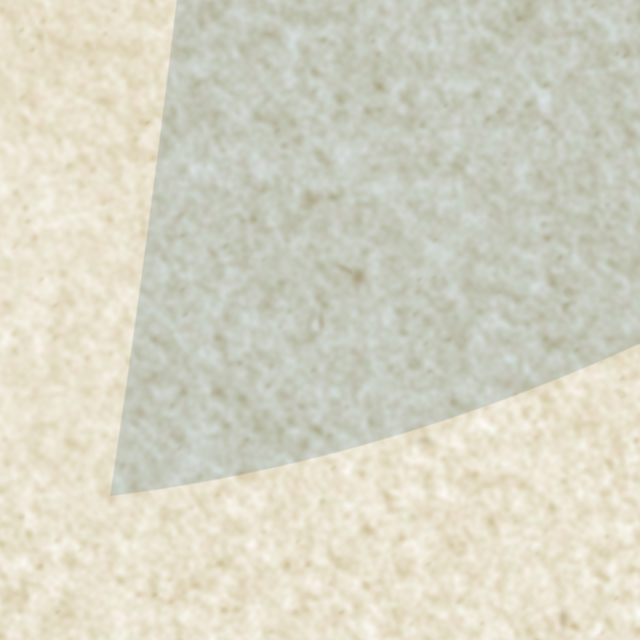
Write a Shadertoy shader that draws this texture.

```glsl
// Speckled cream stone with a curved, blue-grey wedge rising to the upper right.

const vec3 CREAM = vec3(0.908, 0.879, 0.797);
const vec3 CREAM_SWING = vec3(0.029, 0.038, 0.060);
const vec3 GREY = vec3(0.770, 0.781, 0.727);
const vec3 GREY_SWING = vec3(0.027, 0.035, 0.053);
const vec3 TINT_SWING = vec3(0.022, -0.004, 0.014); // pink against green
const vec3 STAIN = vec3(0.61, 0.55, 0.39);

const vec2 APEX = vec2(0.172, 0.225);        // lower left tip of the wedge
const vec2 LEFT_CURVE = vec2(0.150, -0.020); // linear and quadratic terms
const vec2 BASE_CURVE = vec2(0.122, 0.200);
const float EDGE_SOFTNESS = 0.0020;

// Each grain layer: cells across the canvas, then strength.
const vec2 FINE_GRAIN = vec2(78.0, 1.55);
const vec2 MID_GRAIN = vec2(44.0, 2.15);
const vec2 COARSE_GRAIN = vec2(24.0, 1.30);
const vec2 CLOUDS = vec2(9.0, 1.05);
const float TINT_SCALE = 38.0;
const float WARP = 0.010;
const float SPECK_CELLS = 36.0;
const float SPECK_CHANCE = 0.26;
const float SPECK_DEPTH = 1.7;

// Larger marks: centre, then half width and half height.
const int MARK_COUNT = 6;
const vec4 MARKS[MARK_COUNT] = vec4[](
    vec4(0.797, 0.401, 0.018, 0.017),
    vec4(0.502, 0.499, 0.006, 0.023),
    vec4(0.490, 0.689, 0.022, 0.012),
    vec4(0.662, 0.311, 0.015, 0.009),
    vec4(0.219, 0.355, 0.012, 0.010),
    vec4(0.880, 0.035, 0.009, 0.022));

// Integer hash giving two values from 0 to 1.
vec2 hash2(vec2 cell, uint seed) {
    uvec2 v = uvec2(ivec2(cell)) + uvec2(seed, seed * 17u);
    v = v * 1664525u + 1013904223u;
    v.x += v.y * 1664525u;
    v.y += v.x * 1664525u;
    v ^= v >> 16u;
    v.x += v.y * 1664525u;
    v.y += v.x * 1664525u;
    v ^= v >> 16u;
    return vec2(v >> 8u) / 16777216.0;
}

float cornerSlope(vec2 cell, vec2 corner, vec2 local, uint seed) {
    return dot(hash2(cell + corner, seed) * 2.0 - 1.0, local - corner);
}

float gradientNoise(vec2 p, uint seed) {
    vec2 cell = floor(p);
    vec2 f = p - cell;
    vec2 blend = f * f * f * (f * (f * 6.0 - 15.0) + 10.0);
    float low = mix(cornerSlope(cell, vec2(0, 0), f, seed),
                    cornerSlope(cell, vec2(1, 0), f, seed), blend.x);
    float high = mix(cornerSlope(cell, vec2(0, 1), f, seed),
                     cornerSlope(cell, vec2(1, 1), f, seed), blend.x);
    return mix(low, high, blend.y);
}

// Layered grain, turned and warped to hide the lattice.
float layeredGrain(vec2 uv) {
    vec2 turned = mat2(0.8, 0.6, -0.6, 0.8) * uv + 2.0;
    vec2 warp = vec2(gradientNoise(uv * 30.0, 5u), gradientNoise(uv * 30.0, 7u));
    vec2 bent = uv + WARP * warp;
    vec2 streaked = vec2(bent.x + 0.3 * bent.y, 0.85 * bent.y);
    return FINE_GRAIN.y * gradientNoise(turned * FINE_GRAIN.x, 11u)
         + MID_GRAIN.y * gradientNoise(streaked * MID_GRAIN.x, 3u)
         + COARSE_GRAIN.y * gradientNoise(turned * COARSE_GRAIN.x, 19u)
         + CLOUDS.y * gradientNoise(turned * CLOUDS.x, 23u);
}

// Sparse, soft dark grains, one candidate per cell.
float specks(vec2 uv) {
    vec2 p = uv * SPECK_CELLS;
    vec2 home = floor(p);
    float total = 0.0;
    for (int y = -1; y <= 1; y++) {
        for (int x = -1; x <= 1; x++) {
            vec2 cell = home + vec2(x, y);
            vec2 traits = hash2(cell, 71u);
            vec2 offset = p - cell - hash2(cell, 37u);
            offset.x += (traits.y - 0.5) * offset.y;
            float radius = mix(0.14, 0.34, traits.y);
            float present = step(traits.x, SPECK_CHANCE);
            total += present * exp(-dot(offset, offset) / (radius * radius));
        }
    }
    return min(total, 1.0);
}

float ellipseGlow(vec2 offset, vec2 size) {
    vec2 q = offset / size;
    return exp(-dot(q, q) * 1.6);
}

// Positive inside the wedge, measured from its nearer edge.
float wedgeDistance(vec2 uv) {
    vec2 d = uv - APEX;
    float left = d.x - d.y * (LEFT_CURVE.x + LEFT_CURVE.y * d.y);
    float base = d.y - d.x * (BASE_CURVE.x + BASE_CURVE.y * d.x);
    float baseSlope = BASE_CURVE.x + 2.0 * BASE_CURVE.y * d.x;
    return min(left, base * inversesqrt(1.0 + baseSlope * baseSlope));
}

void mainImage(out vec4 fragColor, in vec2 fragCoord) {
    vec2 uv = fragCoord / iResolution.xy;
    float softness = max(EDGE_SOFTNESS, 0.7 / iResolution.y);
    float wedge = smoothstep(-softness, softness, wedgeDistance(uv));

    // The left side is calmer, with a tan top and a pale patch below it.
    float calmLeft = (1.0 - smoothstep(0.10, 0.28, uv.x)) * smoothstep(0.1, 0.3, uv.y);
    float grain = layeredGrain(uv) * (1.18 - 0.28 * calmLeft);
    grain += 0.27 - SPECK_DEPTH * specks(uv);
    grain += 0.4 * ellipseGlow(uv - vec2(0.05, 0.68), vec2(0.12, 0.08));
    grain -= 0.5 * ellipseGlow(uv - vec2(0.12, 0.90), vec2(0.20, 0.14));
    vec3 color = mix(CREAM + CREAM_SWING * grain, GREY + GREY_SWING * grain, wedge);
    color += TINT_SWING * gradientNoise(uv * TINT_SCALE + 5.3, 41u);

    // Faint smudges and one tapering brown chip.
    float stain = 0.0;
    for (int i = 0; i < MARK_COUNT; i++) {
        stain = max(stain, 0.5 * ellipseGlow(uv - MARKS[i].xy, MARKS[i].zw));
    }
    vec2 chip = uv - vec2(0.560, 0.568);
    stain = max(stain, 0.85 * ellipseGlow(chip, vec2(0.014, 0.019)));
    chip += vec2(0.018, -0.010);
    chip.y += 0.5 * chip.x;
    stain = max(stain, 0.65 * ellipseGlow(chip, vec2(0.026, 0.008)));
    color = mix(color, STAIN, stain * 0.75);

    fragColor = vec4(clamp(color, 0.0, 1.0), 1.0);
}
```
